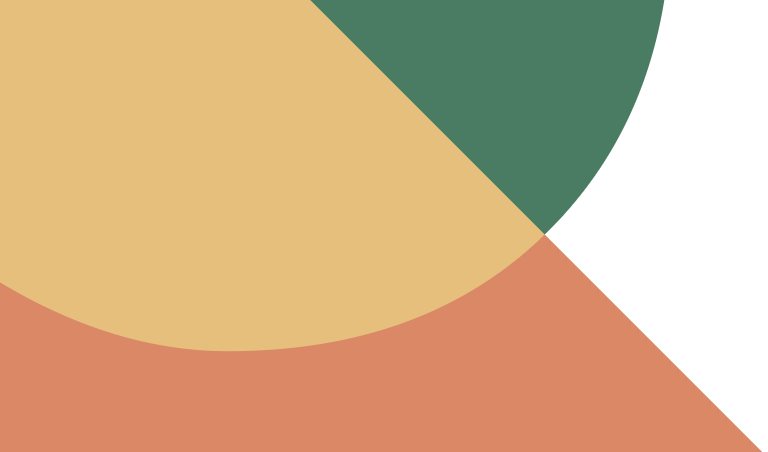
Give the GLSL for this background, as a WebGL 2 fragment shader.

```glsl
#version 300 es
precision highp float;
// Flat abstract background: a rounded sand and green disc over a clay slope on white.

#define SAND vec3(0.902, 0.749, 0.486)
#define CLAY vec3(0.855, 0.533, 0.400)
#define GREEN vec3(0.290, 0.486, 0.388)
#define PAPER vec3(1.0)
#define DIAGONAL 1.6865
#define LEFT_EDGE vec2(0.0, 0.3753)
#define BOTTOM vec2(0.5033, 0.2230)
#define CORNER vec2(1.2053, 0.4812)
#define RIGHT_EDGE vec2(1.4850, 1.1987)

uniform vec2 u_resolution;
out vec4 fragColor;

// Implicit quadratic Bezier from a to b with control c; negative on the chord side.
float parabola(vec2 p, vec2 a, vec2 c, vec2 b) {
  vec2 weight = inverse(mat2(c - a, b - a)) * (p - a);
  return weight.x * weight.x - 4.0 * (1.0 - weight.x - weight.y) * weight.y;
}

// Antialiased coverage of the negative side of a field.
float coverage(float field) {
  float slope = length(vec2(dFdx(field), dFdy(field)));
  return clamp(0.5 - field / max(slope, 1e-6), 0.0, 1.0);
}

void main() {
  // Canvas height is one unit.
  vec2 p = gl_FragCoord.xy / u_resolution.y;

  // Three smoothly joined arcs outline the disc.
  float leftArc = coverage(parabola(p, LEFT_EDGE, vec2(0.2539, BOTTOM.y), BOTTOM));
  float lowerArc = coverage(parabola(p, BOTTOM, vec2(0.9404, BOTTOM.y), CORNER));
  float rightArc = coverage(parabola(p, CORNER, vec2(RIGHT_EDGE.x, 0.7528), RIGHT_EDGE));
  float sandDisc = p.x < BOTTOM.x ? leftArc : lowerArc;

  // The diagonal separates the warm and cool halves.
  float warmSide = coverage(p.x + p.y - DIAGONAL);
  vec3 warm = mix(CLAY, SAND, sandDisc);
  vec3 cool = mix(PAPER, GREEN, rightArc);

  fragColor = vec4(mix(cool, warm, warmSide), 1.0);
}
```
